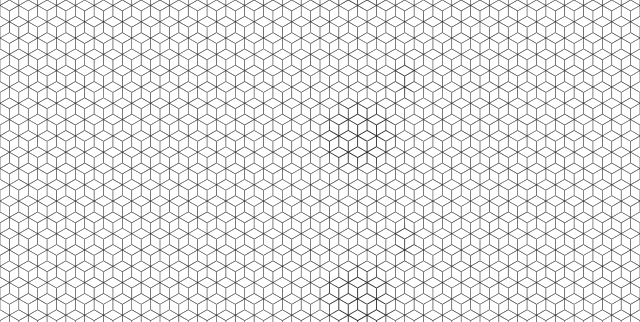
Reproduce this pattern procedurally as a WebGL 2 fragment shader.

```glsl
#version 300 es
precision highp float;
// Thin-line tiling of stacked cubes (rhombille) with softly heavier patches.

#define REPEATS_ACROSS 34.0   // cubes across the canvas width
#define TOP_OFFSET 0.0085     // first row of nodes below the top, in widths
#define LINE_WIDTH 0.053      // in cube edge lengths
#define WIDTH_VARIATION 0.2   // random spread of the stroke width
#define PATCH_GAIN 0.45       // extra stroke width inside heavy patches
#define PATCH_PERIOD 15.0     // vertical patch spacing, in cube edges (ten rows)
#define PATCH_CENTER vec2(33.0, -12.0)
#define STREAK_CENTER vec2(37.3, -6.75)
#define PAPER vec3(1.0)
#define INK vec3(0.13)

uniform vec2 u_resolution;
out vec4 fragColor;

const float ROOT3 = 1.7320508;

float hash(vec2 p) {
    return fract(sin(dot(p, vec2(127.1, 311.7))) * 43758.5453);
}

// Offset from the closest node of a triangular lattice of spacing ROOT3
vec2 nearestNode(vec2 p) {
    vec2 period = vec2(ROOT3, 3.0);
    vec2 a = mod(p + 0.5 * period, period) - 0.5 * period;
    vec2 b = mod(p, period) - 0.5 * period;
    return dot(a, a) < dot(b, b) ? a : b;
}

// Soft elliptical spot, repeated vertically
float repeatedSpot(vec2 p, vec2 center, vec2 radius) {
    vec2 d = p - center;
    d.y = mod(d.y + 0.5 * PATCH_PERIOD, PATCH_PERIOD) - 0.5 * PATCH_PERIOD;
    return 1.0 - smoothstep(0.6, 1.15, length(d / radius));
}

// Share of a pixel-wide interval covered by a stroke
float strokeCoverage(float dist, float width, float pixel) {
    float halfWidth = 0.5 * width;
    float halfPixel = 0.5 * pixel;
    float overlap = min(dist + halfPixel, halfWidth) - max(dist - halfPixel, -halfWidth);
    return clamp(overlap / pixel, 0.0, 1.0);
}

void main() {
    // Coordinates in cube edges, with a lattice node at the origin
    float edgesAcross = REPEATS_ACROSS * ROOT3;
    float pixel = edgesAcross / u_resolution.x;
    float top = u_resolution.y / u_resolution.x;
    vec2 p = (gl_FragCoord.xy / u_resolution.x - vec2(0.0, top - TOP_OFFSET)) * edgesAcross;

    vec2 local = nearestNode(p);
    vec2 nodeId = round((p - local) / vec2(0.5 * ROOT3, 1.5));

    // Heavier strokes in the patch and its side streak
    float heavy = max(repeatedSpot(p, PATCH_CENTER, vec2(3.5, 3.2)),
                      0.7 * repeatedSpot(p, STREAK_CENTER, vec2(1.1, 2.0)));
    float baseWidth = LINE_WIDTH * (1.0 + PATCH_GAIN * heavy);

    // Six spokes per node: three lines through it, each with two halves
    float gap = 1.0;
    for (int i = 0; i < 3; i++) {
        float angle = radians(60.0 * float(i));
        vec2 normal = vec2(cos(angle), sin(angle));
        float side = step(0.0, dot(local, vec2(-normal.y, normal.x)));
        float random = hash(nodeId + vec2(float(i) * 17.0, side * 53.0));
        float width = baseWidth * (1.0 + WIDTH_VARIATION * (random - 0.5));
        gap *= 1.0 - strokeCoverage(abs(dot(local, normal)), width, pixel);
    }

    fragColor = vec4(mix(INK, PAPER, gap), 1.0);
}
```
